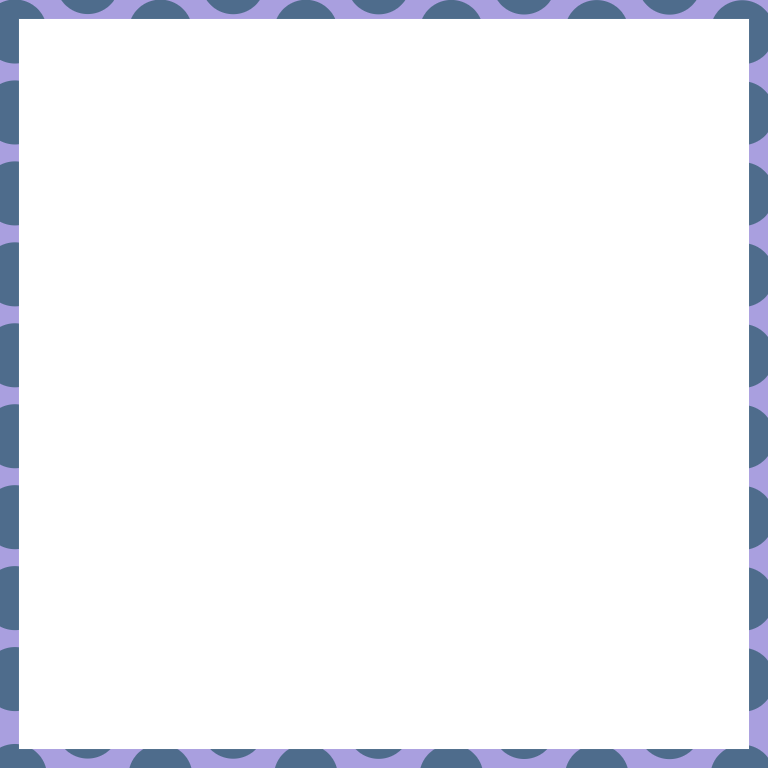
Reproduce this background procedurally as a WebGL 1 fragment shader.

```glsl
precision highp float;
// A plain white panel framed by a lilac border with staggered slate-blue dots.

uniform vec2 u_resolution;

#define PANEL_MARGIN 0.0247
#define DOT_RADIUS 0.0417
#define COLUMN_START 0.0195
#define COLUMN_PITCH 0.0947
#define ROW_START 0.0410
#define ROW_PITCH 0.1054
#define TILE_HEIGHT 0.9694
#define STAGGER 0.0645
#define TILT 0.001

const vec3 WHITE = vec3(1.0);
const vec3 SLATE = vec3(0.306, 0.424, 0.549);
const vec3 LILAC = vec3(0.664, 0.624, 0.873);

// Signed distance to the staggered dots, with y measured downwards.
float dotsDistance(vec2 p) {
  float column = floor((p.x - COLUMN_START) / COLUMN_PITCH + 0.5);
  float dx = p.x - COLUMN_START - column * COLUMN_PITCH;

  // Odd columns move up; every column restarts at the tile seam.
  float shift = mod(column, 2.0) * STAGGER;
  float y = mod(p.y - ROW_START + shift - TILT * p.x, TILE_HEIGHT);
  float row = min(floor(y / ROW_PITCH + 0.5), 8.0);
  float dy = min(abs(y - row * ROW_PITCH), TILE_HEIGHT - y);

  return length(vec2(dx, dy)) - DOT_RADIUS;
}

// Signed distance to the centred square panel.
float panelDistance(vec2 p) {
  vec2 q = abs(p - 0.5) - (0.5 - PANEL_MARGIN);
  return max(q.x, q.y);
}

// Antialiased coverage of a shape, one pixel wide at its edge.
float coverage(float distanceToEdge, float pixel) {
  return clamp(0.5 - distanceToEdge / pixel, 0.0, 1.0);
}

void main() {
  vec2 uv = gl_FragCoord.xy / u_resolution;
  vec2 p = vec2(uv.x, 1.0 - uv.y);
  float pixel = 1.0 / min(u_resolution.x, u_resolution.y);

  // Border, dots, then the panel on top.
  vec3 color = mix(LILAC, SLATE, coverage(dotsDistance(p), pixel));
  color = mix(color, WHITE, coverage(panelDistance(p), pixel));

  gl_FragColor = vec4(color, 1.0);
}
```
